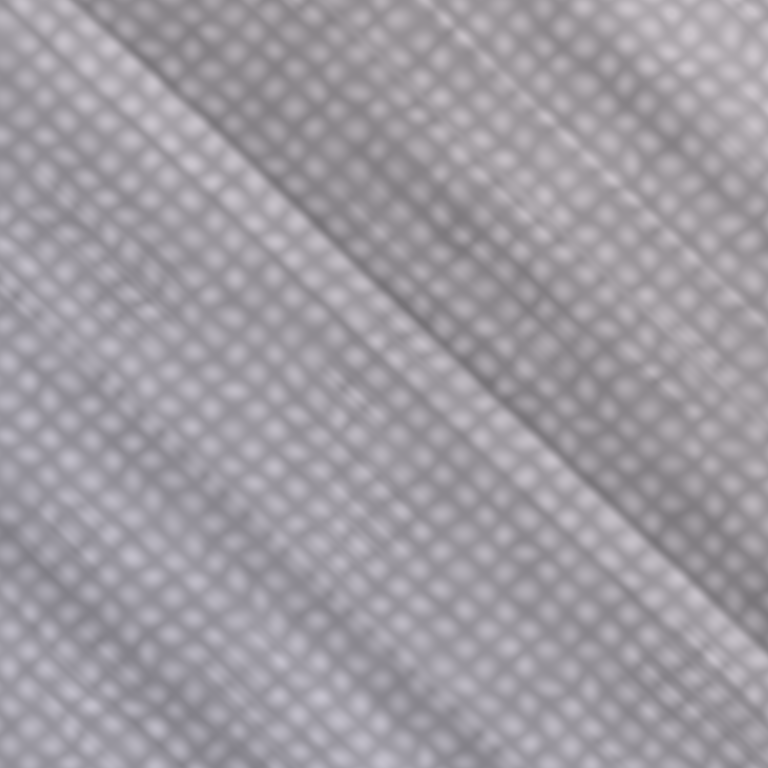
This texture is drawn by a Shadertoy shader. Its source:

```glsl
float hash(vec2 p) {
    return fract(sin(dot(p, vec2(127.1, 311.7))) * 43758.5453);
}

float noise(vec2 p) {
    vec2 i = floor(p), f = fract(p);
    f = f * f * (3.0 - 2.0 * f);
    return mix(mix(hash(i), hash(i + vec2(1, 0)), f.x),
               mix(hash(i + vec2(0, 1)), hash(i + vec2(1, 1)), f.x), f.y);
}

// Soft ridge of the given width around a centre
float ridge(float x, float centre, float width) {
    float d = (x - centre) / width;
    return exp(-d * d);
}

// Broad folds, by distance across the diagonal
float folds(float v) {
    float tone = 0.035 * (smoothstep(0.70, 0.74, v) - smoothstep(0.786, 0.802, v));
    tone -= 0.045 * (smoothstep(0.785, 0.802, v) - smoothstep(0.82, 1.06, v));
    tone += 0.03 * ridge(v, 0.35, 0.04) - 0.035 * ridge(v, 0.22, 0.035);
    tone -= 0.02 * ridge(v, 0.43, 0.03) + 0.025 * ridge(v, 1.19, 0.03);
    return tone + 0.045 * smoothstep(1.15, 1.32, v);
}

// Dark creases, and raised threads catching light
float creases(float v) {
    float tone = -0.045 * (ridge(v, 0.728, 0.006) + ridge(v, 0.800, 0.007));
    tone -= 0.04 * (ridge(v, 0.460, 0.006) + ridge(v, 0.165, 0.006));
    tone -= 0.025 * (ridge(v, 1.000, 0.006) + ridge(v, 1.094, 0.006));
    tone += 0.025 * (ridge(v, 0.473, 0.006) + ridge(v, 0.788, 0.006));
    return tone + 0.035 * (ridge(v, 1.011, 0.005) + ridge(v, 1.105, 0.005));
}

// Rounded knots between crossing threads, each with its own brightness
float weave(vec2 q) {
    vec2 grid = vec2(q.x - 0.1 * q.y, q.y - 0.797) / vec2(0.0375, 0.0355);
    grid += 0.28 * (vec2(noise(q * 24.0), noise(q * 21.0 + 40.0)) - 0.5);
    grid.x += 0.2 * (noise(vec2(q.x * 4.0, grid.y)) - 0.5);
    vec2 swell = 0.5 - 0.5 * cos(6.28318 * grid);
    float knot = pow(swell.x * swell.y, 0.7);
    float gain = 0.65 + 0.7 * noise(grid * 0.9 + 17.0);
    return 0.09 * gain * (knot - 0.31) + 0.03 * (swell.y - 0.5) + 0.022 * (swell.x - 0.5);
}

void mainImage(out vec4 fragColor, in vec2 fragCoord) {
    vec2 p = fragCoord / iResolution.xy;

    // x runs along the diagonal ribs, y across them
    vec2 q = vec2(dot(p, vec2(0.73, -0.683)), dot(p, vec2(0.683, 0.73)));
    q.y += 0.01 * (noise(q * 3.0 + 5.0) - 0.5);

    float light = 0.62 + 1.2 * folds(q.y) + creases(q.y) + weave(q);

    // Uneven bands, blotches and fine stray fibres
    light += 0.06 * (noise(vec2(q.x * 2.0, q.y * 14.0) + 9.0) - 0.5);
    light += 0.04 * (noise(q * 34.0 + 60.0) - 0.5);
    float fibre = noise(vec2(q.x * 7.0, q.y * 150.0) + 30.0) - 0.5;
    light += 0.045 * fibre * smoothstep(0.35, 0.8, noise(q * 7.0 + 80.0));

    // Cool grey at lower left, warmer at upper right
    vec3 tint = mix(vec3(1.0, 0.985, 1.045), vec3(1.015, 0.985, 1.015), smoothstep(0.2, 1.1, q.y));
    fragColor = vec4(clamp(light, 0.46, 0.78) * tint, 1.0);
}
```
